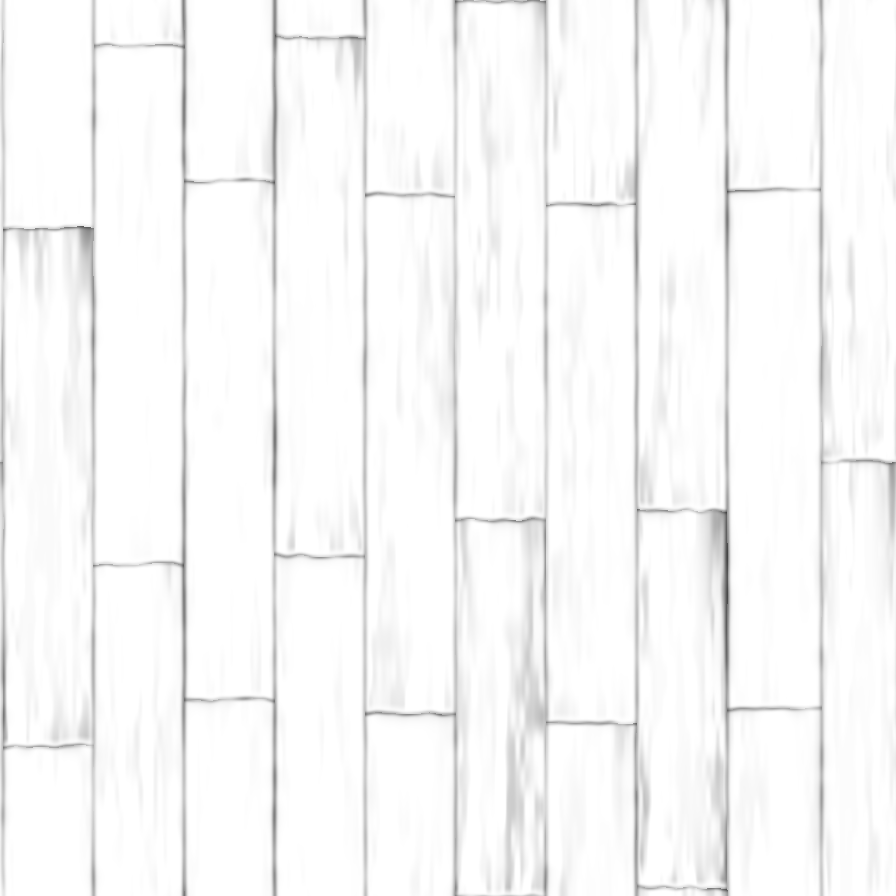
Give the GLSL for this texture map, as a three.js fragment shader.

```glsl
// Pale staggered floor planks with soft grey seams, worn ends and faint vertical grain.
varying vec2 vUv;

float hash(vec2 p) {
  vec3 q = fract(p.xyx * vec3(0.1031, 0.1030, 0.0973));
  q += dot(q, q.yzx + 33.33);
  return fract((q.x + q.y) * q.z);
}

float noise(vec2 p) {
  vec2 i = floor(p), f = fract(p);
  f = f * f * (3.0 - 2.0 * f);
  return mix(mix(hash(i), hash(i + vec2(1.0, 0.0)), f.x),
             mix(hash(i + vec2(0.0, 1.0)), hash(i + 1.0), f.x), f.y);
}

// Selects the value belonging to one of the ten columns.
float pick(float column, vec4 a, vec4 b, vec2 c) {
  vec4 group = column < 3.5 ? a : column < 7.5 ? b : vec4(c, 0.0, 0.0);
  vec4 slot = 1.0 - step(0.5, abs(vec4(0.0, 1.0, 2.0, 3.0) - mod(column, 4.0)));
  return dot(group, slot);
}

void main() {
  // Ten columns; the ninth is a little wider and the last one narrower.
  float x = fract(vUv.x - 0.0035 + 0.001 * (noise(vec2(vUv.x * 10.0, vUv.y * 24.0)) - 0.5));
  float column = x > 0.9132 ? 9.0 : min(floor(x / 0.101), 8.0);
  float left = x - (column > 8.5 ? 0.9132 : column * 0.101);
  float width = column > 8.5 ? 0.0868 : column > 7.5 ? 0.1052 : 0.101;
  float right = width - left;
  float u = left / width;

  // Each column holds a long plank and a short one that wraps around the edge.
  float start = pick(column, vec4(0.254, 0.051, 0.202, 0.041),
                     vec4(0.217, 0.001, 0.229, -0.009), vec2(0.212, 0.515));
  float wobble = 0.0035 * (noise(vec2(u * 7.0, column * 7.0)) - 0.5);
  float t = fract(1.0 - vUv.y - start + wobble);
  float longPlank = column > 8.5 ? 1.0 : 0.579;
  bool isLong = t < longPlank;
  float fromTop = isLong ? t : t - longPlank;
  float fromEnd = (isLong ? longPlank : 1.0) - t;
  float wear = isLong
    ? pick(column, vec4(0.85, 0.12, 0.25, 0.55), vec4(0.3, 0.45, 0.2, 0.45), vec2(0.12, 0.7))
    : pick(column, vec4(0.15, 0.45, 0.2, 0.2), vec4(0.25, 0.75, 0.6, 0.8), vec2(0.25, 0.7));
  vec2 seed = vec2(column * 37.0, isLong ? 11.0 : 83.0);

  // Stretched grain, gathered in patches and along the plank edges.
  float grain = 0.6 * noise(vec2(u * 10.0, t * 9.0) + seed)
              + 0.4 * noise(vec2(u * 19.0, t * 30.0) + seed);
  float patches = smoothstep(0.3, 0.85, noise(vec2(u * 3.0, t * 5.0) + seed + 19.0));
  float edge = smoothstep(0.25, 0.5, abs(u - 0.5));
  float dark = wear * 0.24 * smoothstep(0.45, 0.92, grain) * (patches + 0.5 * edge);
  dark += wear * wear * 0.03 * smoothstep(0.35, 0.7, grain);

  // Dirt under the top joint, heavier on the right, and streaks at the lower end.
  float corner = smoothstep(0.6, 0.95, u) * exp(-fromTop * 12.0);
  dark += 0.42 * wear * wear * corner * smoothstep(0.05, 0.75, grain);
  dark += 0.22 * wear * exp(-fromEnd * 28.0) * smoothstep(0.42, 0.85, grain);
  dark *= smoothstep(0.001, 0.012, fromEnd);

  // Vertical seams with uneven darkness and a thin smudge beside them.
  float seam = left < right ? column : mod(column + 1.0, 10.0);
  float seamDistance = min(left, right);
  float seamTone = pick(seam, vec4(0.22, 0.27, 0.37, 0.35),
                        vec4(0.26, 0.23, 0.23, 0.36), vec2(0.35, 0.22));
  float rub = 0.65 * noise(vec2(seam * 13.0, vUv.y * 8.0))
            + 0.35 * noise(vec2(seam * 29.0, vUv.y * 45.0));
  float seamLine = exp(-pow(seamDistance / 0.0027, 2.0)) * seamTone * (0.45 + 0.9 * rub);
  seamLine += 0.09 * exp(-seamDistance / 0.005) * smoothstep(0.5, 0.9, rub);

  // Wavy joints between plank ends, broken up and softer on the lower side.
  float jointTone = 0.08 + 0.34 * noise(vec2(u * 6.0, column * 5.0) + seed);
  float jointLine = exp(-pow(min(fromTop, fromEnd) / 0.0025, 2.0)) * jointTone;
  jointLine += 0.13 * exp(-fromTop / 0.005) * smoothstep(0.3, 0.9, noise(vec2(u * 4.0, 3.0) + seed));

  float shade = (1.0 - clamp(dark, 0.0, 0.6)) * (1.0 - min(seamLine, 0.6)) * (1.0 - jointLine);
  gl_FragColor = vec4(vec3(min(shade * 1.004, 1.0)), 1.0);
}
```
